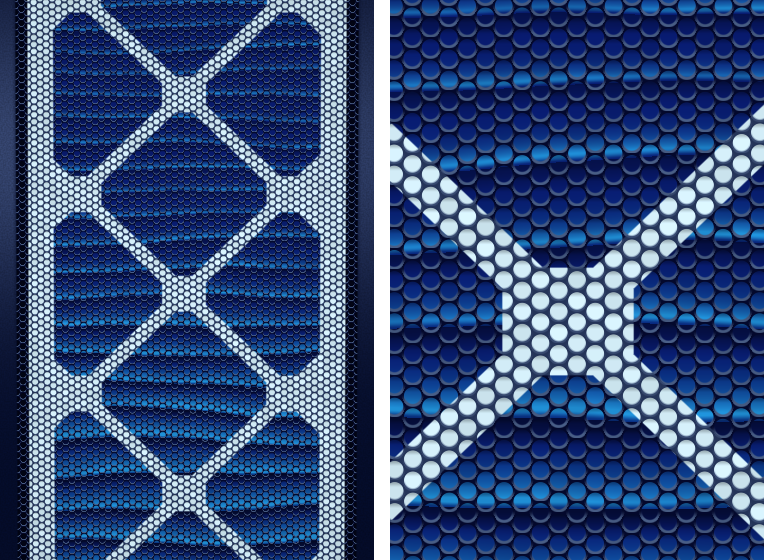
Left: the whole. Right: its middle third, enlarged.
Give the GLSL for this pattern, as a WebGL 1 fragment shader.

```glsl
precision highp float;
// Round-hole metal mesh over a pale lattice with pleated blue fabric in its windows.

uniform vec2 u_resolution;

// Lengths are fractions of the canvas width, measured from its centre.
const float PITCH = 0.0188;              // spacing of holes along a column
const float HOLE_RADIUS = 0.42;          // in pitches
const vec2 CROSSING = vec2(-0.008, -0.037);
const vec2 CELL = vec2(0.279, 0.2666);   // crossing to neighbouring window centre
const float BAR_CUT = 0.90;              // window size along the bars, in cells
const vec2 NODE_CUT = vec2(0.79, 0.82);  // blunt window corners, in cells
const float WINDOW_HALF = 0.356;
const float PANEL_HALF = 0.424;
const float MESH_HALF = 0.456;
const float TAPER = 0.010;
const float HALF_HEIGHT = 0.75;
const float PLEAT_RATE = 16.8;           // pleats per width at the top
const float PLEAT_STRETCH = 2.1;         // pleats widen towards the bottom
const float PLEAT_START = 0.078;

const vec3 PALE = vec3(0.81, 0.91, 0.95);
const vec3 PALE_WEB = vec3(0.14, 0.20, 0.34);
const vec3 NAVY = vec3(0.03, 0.10, 0.42);
const vec3 ROYAL = vec3(0.03, 0.21, 0.52);
const vec3 AZURE = vec3(0.12, 0.55, 0.82);
const vec3 INK = vec3(0.01, 0.025, 0.13);
const vec3 RIM = vec3(0.27, 0.35, 0.50);
const vec3 FRAME_LIT = vec3(0.20, 0.26, 0.42);
const vec3 FRAME_DARK = vec3(0.015, 0.045, 0.16);

float hash(vec2 p) {
  return fract(sin(dot(p, vec2(127.1, 311.7))) * 43758.5);
}

vec2 gradientAt(vec2 cell) {
  float angle = 6.28318 * hash(cell);
  return vec2(cos(angle), sin(angle));
}

float gradientNoise(vec2 p) {
  vec2 i = floor(p), f = fract(p);
  vec2 u = f * f * f * (f * (f * 6.0 - 15.0) + 10.0);
  vec2 e = vec2(1.0, 0.0);
  float low = mix(dot(gradientAt(i), f), dot(gradientAt(i + e), f - e), u.x);
  float high = mix(dot(gradientAt(i + e.yx), f - e.yx),
                   dot(gradientAt(i + 1.0), f - 1.0), u.x);
  return mix(low, high, u.y);
}

// Signed distance to the blunt diamond windows, negative inside.
float windowDistance(vec2 p) {
  vec2 q = (p - CROSSING) / CELL;
  vec2 a = vec2(abs(q.x), abs(mod(q.y + 1.0, 2.0) - 1.0));
  vec2 side = vec2(abs(1.0 - a.x), a.y);
  vec2 middle = vec2(a.x, 1.0 - a.y);
  vec2 o = side.x + side.y < middle.x + middle.y ? side : middle;
  float bars = (o.x + o.y - BAR_CUT) * 0.7 * CELL.x;
  vec2 nodes = (o - NODE_CUT) * CELL;
  return max(max(bars, abs(p.x) - WINDOW_HALF), max(nodes.x, nodes.y));
}

// Offset to the nearest hole centre in staggered columns, in pitches.
vec2 holeOffset(vec2 g) {
  vec2 s = vec2(1.7320508, 1.0);
  vec2 a = mod(g, s) - 0.5 * s;
  vec2 b = mod(g + 0.5 * s, s) - 0.5 * s;
  return dot(a, a) < dot(b, b) ? a : b;
}

vec3 fabric(vec2 p) {
  float depth = HALF_HEIGHT - p.y;
  float lower = smoothstep(0.45, 1.15, depth);
  float d = depth - PLEAT_START;
  float pleat = d * PLEAT_RATE - d * d * PLEAT_STRETCH;
  pleat += 0.5 * gradientNoise(vec2(p.x * 1.8 + 0.3, depth * 4.0));
  pleat += 0.08 * gradientNoise(vec2(p.x * 7.0, depth * 12.0));
  float f = fract(pleat);
  float sheen = pow(f, mix(7.0, 2.8, lower)) * smoothstep(0.0, 0.1, 1.0 - f);
  float patchy = gradientNoise(vec2(p.x * 4.0, floor(pleat) * 1.37 + 0.4));
  sheen *= 1.5 + 0.9 * patchy;
  float crease = 1.0 - smoothstep(0.0, 0.36, f);
  vec3 color = mix(NAVY, ROYAL, lower * smoothstep(0.15, 0.7, f));
  color = mix(color, AZURE, clamp(sheen, 0.0, 1.0));
  return mix(color, INK, crease * mix(0.4, 0.85, lower));
}

vec3 frame(vec2 p) {
  float y = (p.y - 0.36) / 0.42;
  float glow = exp(-y * y) * (p.x < 0.0 ? 1.0 : 0.85);
  glow *= smoothstep(MESH_HALF - 0.015, MESH_HALF + 0.012, abs(p.x));
  vec3 color = mix(FRAME_DARK, FRAME_LIT, glow);
  return color * (1.0 + 0.2 * gradientNoise(p * 220.0));
}

void main() {
  vec2 p = (gl_FragCoord.xy - 0.5 * u_resolution) / u_resolution.x;
  p.x *= 1.0 - TAPER * p.y;
  float px = 1.0 / u_resolution.x;

  // Backing behind the holes
  float bars = smoothstep(-px, px, windowDistance(p));
  float edge = smoothstep(-px, px, abs(p.x) - PANEL_HALF);
  vec3 backing = mix(fabric(p), PALE, bars);
  backing = mix(backing, INK * 0.6, edge);
  float pale = bars * (1.0 - edge);

  // Mesh with shaded holes and light caught on the lower rims
  vec2 g = p / PITCH;
  vec2 h = holeOffset(g);
  float r = length(h);
  float soft = 0.6 * px / PITCH;
  float hole = 1.0 - smoothstep(HOLE_RADIUS - soft, HOLE_RADIUS + soft, r);
  float wear = 0.95 + 0.1 * hash(floor((g - h) * 2.0 + 0.5));
  backing *= wear * mix(1.0, 0.75, smoothstep(0.15, 0.42, h.y));
  float lit = smoothstep(-0.2, 0.8, -h.y / max(r, 0.01));
  lit *= smoothstep(0.33, 0.42, r) * (1.0 - smoothstep(0.47, 0.56, r));
  vec3 web = mix(INK * 1.3, PALE_WEB, pale);
  vec3 color = mix(web, backing, hole);
  color = mix(color, RIM * wear, lit * mix(1.0, 0.55, pale));

  color = mix(color, frame(p), smoothstep(-px, px, abs(p.x) - MESH_HALF));
  color *= 1.02 - 0.08 * dot(p, p);
  gl_FragColor = vec4(color, 1.0);
}
```
